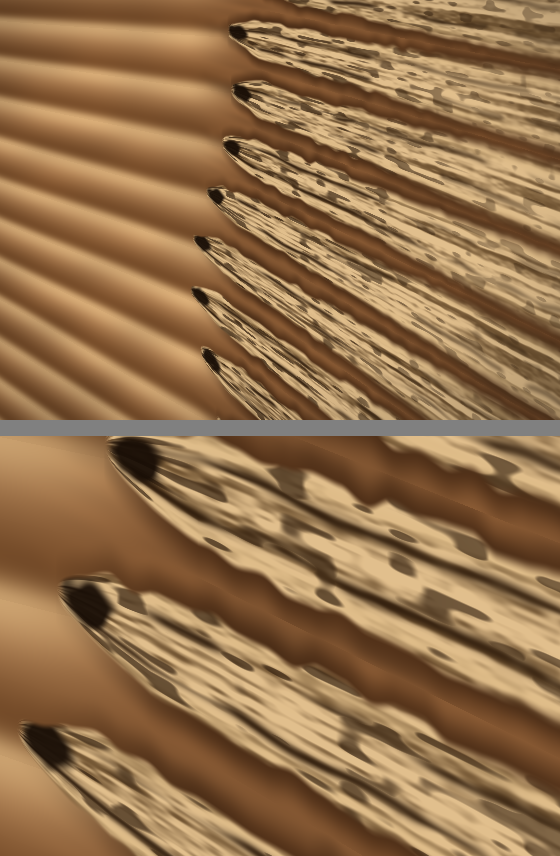
Top: the whole. Bottom: its middle third, enlarged.
This texture is drawn by a WebGL 1 fragment shader. Its source:

```glsl
precision highp float;
// A stack of folded cardboard seen at an angle: smooth creased sheets fan out
// on the left, and frayed fold ends run down to the right. Each side solves a
// fan of straight lines for a row number, then shades the offset in that row.
uniform vec2 u_resolution;

float hash(vec2 p) {
  return fract(sin(dot(p, vec2(127.1, 311.7))) * 43758.5453);
}

float noise(vec2 p) {
  vec2 i = floor(p), f = fract(p);
  f = f * f * (3.0 - 2.0 * f);
  return mix(mix(hash(i), hash(i + vec2(1.0, 0.0)), f.x),
             mix(hash(i + vec2(0.0, 1.0)), hash(i + vec2(1.0, 1.0)), f.x), f.y);
}

float bump(float x, float width) {
  return exp(-x * x / (width * width));
}

// Smooth sheets: a pale crease per row, fading down into shadow
vec3 sheets(vec2 p) {
  float row = (p.y - 0.045 - 0.08 * p.x) / (0.096 + 0.07 * p.x);
  row += 0.10 * (noise(vec2(p.x * 3.0, row * 0.7)) - 0.5);
  float f = fract(row);
  float crease = bump(min(f, 1.0 - f), f < 0.5 ? 0.23 : 0.15);
  vec3 color = mix(vec3(0.66, 0.48, 0.31), vec3(0.43, 0.27, 0.14),
                   smoothstep(0.1, 0.85, f));
  color = mix(color, vec3(0.81, 0.65, 0.45), crease * 0.9);
  return color * (0.95 + 0.10 * noise(p * vec2(9.0, 14.0)));
}

// Torn plies of one fold end; along = distance from tip, q = -1..1 across
vec3 plies(float along, float q, float n, float blur) {
  float wobble = 0.22 * (noise(vec2(along * 16.0, n * 5.3)) - 0.5);
  float streak = noise(vec2(along * 4.0, (q + wobble * 0.4) * 8.0 + n * 19.0));
  float grain = noise(vec2(along * 70.0, q * 13.0 + n * 11.0));
  float tone = mix(streak, grain, mix(0.42, 0.15, blur));
  vec3 color = mix(vec3(0.43, 0.32, 0.19), vec3(0.85, 0.72, 0.53),
                   smoothstep(0.12, 0.68, tone));

  // Pale outer liners and dark, broken seams between the layers
  color = mix(color, vec3(0.83, 0.70, 0.50), 0.5 * bump(abs(q) - 0.83, 0.14));
  float seam = bump(abs(q + wobble) - 0.48, 0.11);
  seam *= smoothstep(0.30, 0.68, noise(vec2(along * 19.0, q * 3.0 + n * 7.0)));
  float gash = smoothstep(0.66, 0.82,
                          noise(vec2(along * 34.0, q * 6.0 + n * 31.0)));
  float dark = max(seam, gash * 0.75) * mix(0.9, 0.40, blur);
  return mix(color, vec3(0.17, 0.10, 0.04), dark);
}

void main() {
  vec2 p = gl_FragCoord.xy / u_resolution.y;
  p.y = 1.0 - p.y;

  // Row and offset in the right-hand fan
  float row = (p.y - 0.065 - 0.25 * (p.x - 0.5)) / (0.132 + 0.1 * (p.x - 0.5));
  float n = floor(row + 0.5);
  float v = row - n;
  float tip = 0.50 + 0.05 * cos(n * 0.8 - 0.6) + 0.1 * step(n, -0.5);
  float along = p.x - tip;
  float blur = smoothstep(0.15, 0.75, along);

  // Rounded fold end with a ragged outline
  float fray = noise(vec2(along * 48.0, n * 7.0 + step(0.0, v) * 3.5)) - 0.5;
  float width = 0.28 + 0.04 * hash(vec2(n, 4.0))
              + 0.09 * smoothstep(0.0, 0.8, along);
  width *= sqrt(clamp(along / 0.075, 0.0, 1.0));
  float edge = abs(v) - width + fray * mix(0.09, 0.03, blur);
  float soft = mix(0.025, 0.10, blur);
  float mask = (1.0 - smoothstep(-soft, soft, edge))
             * smoothstep(0.0, 0.008, along);

  // Sheets dim into brown gaps between the fold ends
  vec3 gap = mix(vec3(0.30, 0.18, 0.09), vec3(0.50, 0.33, 0.19),
                 smoothstep(0.0, 0.22, edge));
  gap *= 0.93 + 0.14 * noise(vec2(p.x * 12.0, row * 9.0));
  vec3 color = mix(sheets(p), gap, smoothstep(0.44, 0.62, p.x));

  // Fold ends, each with a black hollow just inside its tip
  vec3 torn = plies(along, v / max(width, 0.03), n, blur);
  vec2 hollow = vec2((along - 0.026) / 0.023, (v + 0.02) / 0.15);
  hollow += 0.5 * (noise(p * 75.0) - 0.5);
  torn = mix(torn, vec3(0.09, 0.05, 0.02),
             0.95 * (1.0 - smoothstep(0.6, 1.15, length(hollow))));
  color = mix(color, torn, mask);

  // Darker corners
  vec2 c = (p - vec2(0.667, 0.45)) / vec2(0.667, 0.5);
  color *= 1.04 - 0.17 * smoothstep(0.5, 2.0, dot(c, c));
  gl_FragColor = vec4(color, 1.0);
}
```
